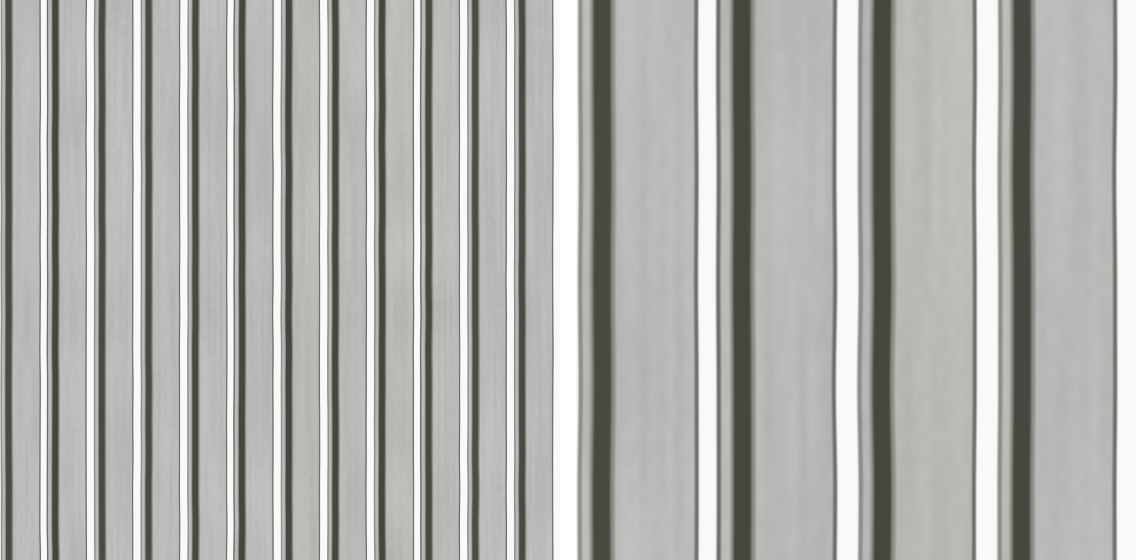
Left, the full canvas; right, a detail of the centre.
This texture is drawn by a Shadertoy shader. Its source:

```glsl
// Vertical grey corrugated metal sheet: twelve ribs, each with a white ridge and a dark groove.

const float RIBS = 12.0;
const float UNITS = 64.0;        // rib profile is measured in 1/64 of a repeat
const float RIDGE_AT = 0.9375;   // ridge centre within a repeat

const vec3 PANEL  = vec3(0.730, 0.730, 0.720);
const vec3 RIDGE  = vec3(0.975, 0.975, 0.975);
const vec3 GROOVE = vec3(0.275, 0.275, 0.240);
const vec3 SHADE  = vec3(0.490, 0.490, 0.465);
const vec3 SEAM   = vec3(0.380, 0.385, 0.360);

float hash(vec2 p) {
    vec3 q = fract(vec3(p.xyx) * 0.1031);
    q += dot(q, q.yzx + 33.33);
    return fract((q.x + q.y) * q.z);
}

float noise(vec2 p) {
    vec2 i = floor(p), f = fract(p);
    f = f * f * (3.0 - 2.0 * f);
    float low  = mix(hash(i), hash(i + vec2(1, 0)), f.x);
    float high = mix(hash(i + vec2(0, 1)), hash(i + vec2(1, 1)), f.x);
    return mix(low, high, f.y);
}

// Soft-edged stripe: 1 inside, 0 outside
float stripe(float x, float centre, float halfWidth, float soft) {
    return 1.0 - smoothstep(halfWidth - soft, halfWidth + soft, abs(x - centre));
}

// Flat sheet with a slight tint per panel, brushed streaks and faint stains
vec3 panelColor(vec2 uv, float panelId) {
    float tint = hash(vec2(panelId, 7.0)) - 0.5;
    float streaks = noise(uv * vec2(190.0, 7.0)) - 0.5;
    float stains = noise(uv * vec2(14.0, 9.0) + 31.0) - 0.5;
    float grain = noise(uv * vec2(260.0, 130.0) + 5.0) - 0.5;
    vec3 color = PANEL + vec3(-0.012, -0.004, 0.018) * tint;
    return color + 0.035 * streaks + 0.030 * stains + 0.018 * grain + 0.015 * tint;
}

// Ridge, its two seams and the groove; x is the offset from the ridge centre
vec3 addRib(vec3 color, float x, float ribId, float soft) {
    float narrow = 1.0 - step(0.5, mod(ribId, 4.0));   // every fourth ridge is slimmer
    float halfWidth = mix(4.8, 4.0, narrow);
    float depth = mix(0.9, 1.05, hash(vec2(ribId, 3.0)));

    // Groove: mid-grey flanks around a dark core
    color = mix(color, SHADE, 0.75 * stripe(x, 16.2, 5.7, soft * 1.3));
    color = mix(color, GROOVE, min(depth, 1.0) * stripe(x, 15.9, 4.0, soft * 1.2));

    // Seams on both sides of the ridge
    color = mix(color, SEAM, 0.85 * stripe(x, -halfWidth - 0.9, 1.0, soft));
    color = mix(color, SEAM, mix(0.5, 0.85, narrow) * stripe(x, halfWidth + 1.1, 1.0, soft));

    return mix(color, RIDGE, stripe(x, 0.0, halfWidth, soft));
}

void mainImage(out vec4 fragColor, in vec2 fragCoord) {
    vec2 uv = fragCoord / iResolution.xy;
    float pixel = RIBS * UNITS / iResolution.x;
    float soft = max(0.8, 0.65 * pixel);

    // Each cell is centred on a ridge; edges waver slightly along the height
    float s = uv.x * RIBS - RIDGE_AT + 0.5;
    float ribId = floor(s);
    float x = (fract(s) - 0.5) * UNITS;
    x += 0.7 * (noise(vec2(ribId * 5.0, uv.y * 16.0)) - 0.5);

    // The flat panel to the left of a ridge starts behind the previous groove
    float panelId = ribId + step(16.0, x);
    vec3 color = addRib(panelColor(uv, panelId), x, ribId, soft);
    fragColor = vec4(clamp(color, 0.0, 1.0), 1.0);
}
```
